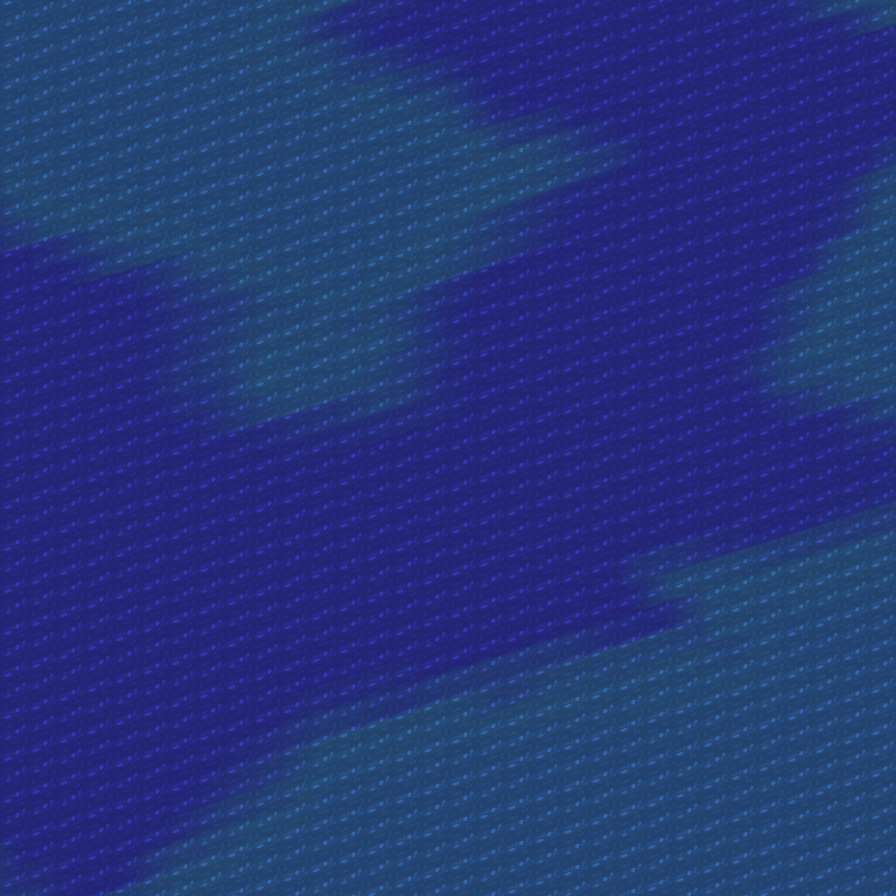
A WebGL 1 fragment shader for this background:

```glsl
precision highp float;
// Soft teal patches on deep blue, woven with a slanted grid of tiny glints.
// Patches are unions of half-planes whose fading edges climb in slanted steps;
// every tile of the weave repeats the same streaks, dots and fine grain.

uniform vec2 u_resolution;

const vec2 TILES = vec2(32.0, 42.667);
const float STEPS = 32.0;
const float SLANT = 0.32;

float hash(vec2 p) {
  vec3 q = fract(vec3(p.xyx) * 0.1031);
  q += dot(q, q.yzx + 33.33);
  return fract((q.x + q.y) * q.z);
}

float valueNoise(vec2 p) {
  vec2 i = floor(p), f = fract(p);
  f = f * f * (3.0 - 2.0 * f);
  float low = mix(hash(i), hash(i + vec2(1.0, 0.0)), f.x);
  float high = mix(hash(i + vec2(0.0, 1.0)), hash(i + 1.0), f.x);
  return mix(low, high, f.y);
}

// Signed distance to the line a-b, positive on its left.
float side(vec2 p, vec2 a, vec2 b) {
  vec2 along = normalize(b - a), v = p - a;
  return along.x * v.y - along.y * v.x;
}

// Approximate depth inside an ellipse.
float ellipseDepth(vec2 p, vec2 centre, vec2 radius) {
  return (1.0 - length((p - centre) / radius)) * radius.y;
}

// Wedge from the upper left, with a rounded lobe below it.
float upperPatch(vec2 p) {
  float roof = side(p, vec2(0.671, 0.824), vec2(0.365, 0.961));
  float notch = side(p, vec2(0.365, 0.961), vec2(0.41, 1.0));
  float lower = side(p, vec2(0.46, 0.64), vec2(0.671, 0.824));
  float ground = side(p, vec2(0.0, 0.746), vec2(0.25, 0.655));
  float wedge = min(max(roof, notch), min(lower, ground));
  return max(wedge, ellipseDepth(p, vec2(0.345, 0.603), vec2(0.14, 0.08)));
}

// Pointed patch at the right border.
float rightPatch(vec2 p) {
  float upper = side(p, vec2(0.95, 0.775), vec2(0.833, 0.583));
  float lower = side(p, vec2(0.833, 0.583), vec2(1.0, 0.512));
  float cap = side(p, vec2(1.0, 0.82), vec2(0.92, 0.775));
  return min(min(upper, lower), cap);
}

// Two overlapping shelves rising toward the right.
float lowerPatch(vec2 p) {
  float highTop = side(p, vec2(1.0, 0.427), vec2(0.716, 0.362));
  float highEnd = side(p, vec2(0.716, 0.362), vec2(0.755, 0.31));
  float lowTop = side(p, vec2(0.70, 0.285), vec2(0.35, 0.20));
  float lowEnd = side(p, vec2(0.34, 0.185), vec2(0.143, 0.01));
  return max(min(highTop, highEnd), min(lowTop, lowEnd));
}

float patchDepth(vec2 p) {
  float topCorner = side(p, vec2(0.9, 1.0), vec2(1.0, 0.96));
  float bottomCorner = side(p, vec2(0.05, 0.0), vec2(0.0, 0.025));
  float patches = max(upperPatch(p), max(rightPatch(p), lowerPatch(p)));
  return max(patches, max(topCorner, bottomCorner));
}

// Soft spot inside a tile; blur is the pixel size in tile units.
float spot(vec2 f, vec2 centre, vec2 radius, float blur) {
  float d = (length((f - centre) / radius) - 1.0) * radius.y;
  return 1.0 - smoothstep(-blur, blur, d);
}

// Brightness gain of one tile; alternate rows swap their glints.
float weave(vec2 f, float row, float blur) {
  float odd = mod(row, 2.0);
  float dots = spot(f, vec2(0.62, 0.58), vec2(0.075, 0.10), blur);
  dots += mix(0.9, 0.5, odd) * spot(f, vec2(0.30, 0.40), vec2(0.11, 0.075), blur);
  dots += mix(0.4, 0.8, odd) * spot(f, vec2(0.85, 0.72), vec2(0.06, 0.08), blur);
  float streak = spot(f, vec2(0.5, 0.5), vec2(0.52, 0.24), 0.1);
  vec2 grid = f * vec2(8.0, 6.0);
  float grain = hash(floor(grid) + vec2(7.0, 3.0 + 9.0 * odd));
  grain = smoothstep(0.55, 1.0, grain) * spot(fract(grid), vec2(0.5), vec2(0.48), 0.2);
  return 0.42 * dots + 0.085 * streak + 0.13 * grain;
}

void main() {
  vec2 p = gl_FragCoord.xy / u_resolution;
  float rise = p.y - SLANT * p.x;
  vec2 grid = vec2(p.x, rise) * TILES;
  float blur = TILES.y * 0.6 / min(u_resolution.x, u_resolution.y);

  // Slanted stair steps along the patch edges, each row shifted a little
  float level = rise * STEPS;
  float stair = floor(level) + smoothstep(0.8, 1.0, fract(level));
  vec2 stepped = vec2(p.x, (stair + 0.4) / STEPS + SLANT * p.x);
  float depth = patchDepth(mix(p, stepped, 0.9)) - 0.004;
  depth += 0.026 * (valueNoise(vec2(p.x * 16.0, stair)) - 0.5);

  // Blue to teal, slightly greener just inside the edge
  vec3 blue = vec3(0.14, 0.147, 0.47);
  vec3 teal = vec3(0.14, 0.268, 0.45);
  vec3 seaGreen = vec3(0.14, 0.278, 0.44);
  vec3 inner = mix(seaGreen, teal, smoothstep(0.04, 0.1, depth));
  vec3 color = mix(blue, inner, smoothstep(-0.042, 0.046, depth));

  gl_FragColor = vec4(color * (0.965 + weave(fract(grid), floor(grid.y), blur)), 1.0);
}
```
